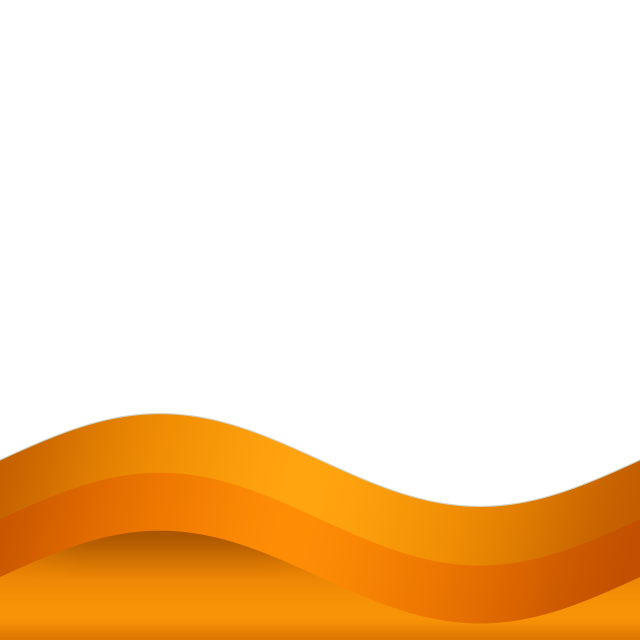
Write a WebGL 1 fragment shader that draws this background.

```glsl
precision highp float;
// Layered orange ribbons waving across the foot of a white page.
// Each layer fills the area below a shared sine wave at its own height;
// ribbons are shaded across, the base is shaded upward under the crest.

uniform vec2 u_resolution;

const float TAU = 6.28319;
const float AMPLITUDE = 0.0725;

// Approximate signed distance to the wave, positive below it.
float depthBelowWave(vec2 p, float level) {
  float height = level + AMPLITUDE * sin(TAU * p.x);
  float slope = AMPLITUDE * TAU * cos(TAU * p.x);
  return (height - p.y) / sqrt(1.0 + slope * slope);
}

float coverage(float depth, float pixel) {
  return smoothstep(-0.7 * pixel, 0.7 * pixel, depth);
}

// Dark ends with a bright centre, blended through a middle tone.
vec3 ribbonShade(float x, float centre, vec3 dark, vec3 middle, vec3 bright) {
  float reach = x < centre ? centre + 0.04 : 1.0 - centre;
  float t = clamp(abs(x - centre) / reach, 0.0, 1.0);
  vec3 inner = mix(bright, middle, smoothstep(0.0, 0.58, t));
  return mix(inner, dark, smoothstep(0.4, 1.08, t));
}

// Warm base with a shadow beneath the crest and a darker bottom rim.
vec3 baseShade(vec2 p) {
  vec3 glow = vec3(0.97, 0.575, 0.025);
  vec3 amber = vec3(0.92, 0.515, 0.015);
  vec3 shadow = vec3(0.66, 0.33, 0.0);
  vec3 rim = vec3(0.87, 0.47, 0.0);
  vec3 color = mix(glow, amber, smoothstep(0.045, 0.12, p.y));
  float underCrest = 1.0 - smoothstep(0.12, 0.34, abs(p.x - 0.27));
  color = mix(color, shadow, smoothstep(0.085, 0.178, p.y) * underCrest);
  return mix(rim, color, smoothstep(0.0, 0.035, p.y));
}

void main() {
  vec2 p = gl_FragCoord.xy / u_resolution;
  float pixel = 1.0 / min(u_resolution.x, u_resolution.y);

  float upper = depthBelowWave(p, 0.2806);
  float lower = depthBelowWave(p, 0.1888);
  float base = depthBelowWave(p, 0.0983);

  // The shading of the ribbons leans slightly with height.
  float across = p.x - 0.25 * (p.y - 0.22);
  vec3 gold = ribbonShade(across, 0.47, vec3(0.75, 0.36, 0.0),
                          vec3(0.94, 0.55, 0.01), vec3(1.0, 0.645, 0.06));
  vec3 tangerine = ribbonShade(across, 0.47, vec3(0.76, 0.31, 0.0),
                               vec3(0.92, 0.455, 0.0), vec3(1.0, 0.55, 0.02));

  // Stack the layers from back to front.
  vec3 color = vec3(1.0);
  color = mix(color, gold, coverage(upper, pixel));
  color = mix(color, tangerine, coverage(lower, pixel));
  color = mix(color, baseShade(p), coverage(base, pixel));

  // Faint grey hairline along the top edge.
  float hairline = 1.0 - smoothstep(0.0003, 0.0018, abs(upper + 0.0006));
  color = mix(color, vec3(0.7, 0.69, 0.6), 0.5 * hairline);

  gl_FragColor = vec4(color, 1.0);
}
```
